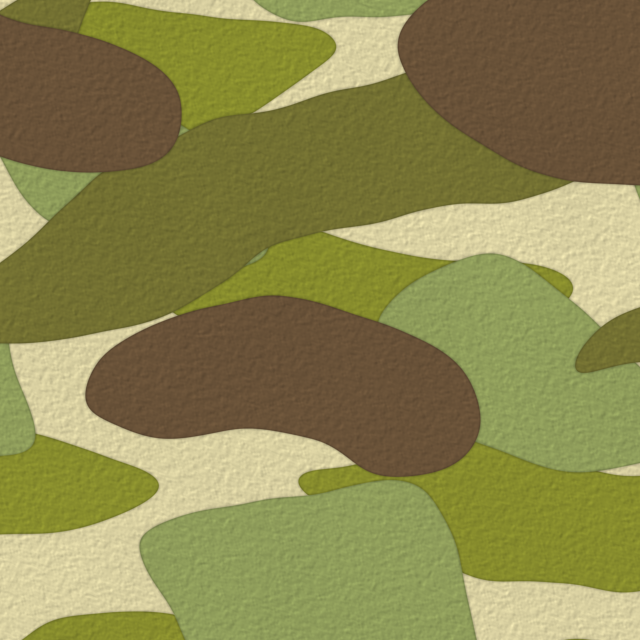
Write a WebGL 1 fragment shader that draws this pattern.

```glsl
precision highp float;
uniform vec2 u_resolution;

const float TAU = 6.2831853;
const vec3 CREAM = vec3(0.850, 0.815, 0.630);
const vec3 LIME  = vec3(0.530, 0.550, 0.175);
const vec3 SAGE  = vec3(0.560, 0.615, 0.355);
const vec3 OLIVE = vec3(0.450, 0.440, 0.195);
const vec3 BROWN = vec3(0.410, 0.320, 0.220);

float hash(vec2 p) {
  vec3 q = fract(vec3(p.xyx) * 0.1031);
  q += dot(q, q.yzx + 33.33);
  return fract((q.x + q.y) * q.z);
}

// Value noise from -1 to 1 with smooth second derivatives
float noise(vec2 p) {
  vec2 cell = floor(p);
  vec2 f = fract(p);
  vec2 s = f * f * f * (f * (f * 6.0 - 15.0) + 10.0);
  float low = mix(hash(cell), hash(cell + vec2(1.0, 0.0)), s.x);
  float high = mix(hash(cell + vec2(0.0, 1.0)), hash(cell + 1.0), s.x);
  return 2.0 * mix(low, high, s.y) - 1.0;
}

vec2 rotate(vec2 p, float angle) {
  float c = cos(angle);
  float s = sin(angle);
  return vec2(c * p.x - s * p.y, s * p.x + c * p.y);
}

vec2 noise2(vec2 p) {
  return vec2(noise(p), noise(p + vec2(37.2, 71.7)));
}

// Broad bends plus smaller lobes and notches
vec2 warp(vec2 p, float seed) {
  vec2 q = rotate(p, 0.6 + seed) + seed * 13.7 + 20.0;
  return p + 0.065 * noise2(q * 3.1) + 0.020 * noise2(q * 7.3 + 9.0);
}

// Lattice of long blobs made by two crossing waves
float blobField(vec2 p, vec2 center, vec2 waveA, vec2 waveB, float seed) {
  vec2 q = warp(p, seed) - center;
  return cos(TAU * dot(waveA, q)) + cos(TAU * dot(waveB, q));
}

// Approximate signed distance to the blob outline, positive inside
float blobDistance(vec2 p, vec2 center, vec2 waveA, vec2 waveB,
                   float threshold, float seed) {
  vec2 e = vec2(0.002, 0.0);
  float f = blobField(p, center, waveA, waveB, seed);
  float fx = blobField(p + e.xy, center, waveA, waveB, seed);
  float fy = blobField(p + e.yx, center, waveA, waveB, seed);
  float slope = length(vec2(fx - f, fy - f)) / e.x;
  return (f - threshold) / max(slope, 1.5);
}

// Lay one colour over another with a crisp, faintly pressed edge
vec3 paint(vec3 under, vec3 over, float d, float softness) {
  float cover = smoothstep(-softness, softness, d);
  float crease = exp(-d * d / 0.000005);
  return mix(under, over, cover) * (1.0 - 0.16 * crease);
}

float grainHeight(vec2 p) {
  vec2 q = rotate(p, 0.5);
  vec2 bent = q + 0.003 * noise2(q * 60.0);
  return noise(bent * vec2(125.0, 165.0)) + 0.45 * noise(q * 290.0 + 5.0);
}

// Fine leather relief lit from the upper left
float grainLight(vec2 p) {
  vec2 toLight = vec2(-0.0014, 0.0014);
  return grainHeight(p - toLight) - grainHeight(p + toLight);
}

void main() {
  vec2 p = gl_FragCoord.xy / u_resolution.y;
  float softness = max(0.0013, 0.75 / u_resolution.y);

  // Stacked colour patches, lowest first
  float lime = blobDistance(p, vec2(0.52, 0.57), vec2(0.0, 3.0),
                            vec2(1.0, 1.0), 0.46, 1.0);
  float sage = blobDistance(p, vec2(0.15, 0.75), vec2(1.0, -1.0),
                            vec2(1.0, 2.0), 0.40, 2.0);
  float olive = blobDistance(p, vec2(0.55, 0.72), vec2(0.0, 1.0),
                             vec2(-1.0, 2.0), 0.69, 3.0);
  float brown = blobDistance(p, vec2(0.46, 0.38), vec2(0.0, 2.0),
                             vec2(1.0, 1.0), 0.80, 4.0);
  vec3 color = paint(CREAM, LIME, lime, softness);
  color = paint(color, SAGE, sage, softness);
  color = paint(color, OLIVE, olive, softness);
  color = paint(color, BROWN, brown, softness);

  // Surface grain and a slight uneven tone
  color *= 1.0 + 0.065 * grainLight(p) + 0.012 * noise(p * 9.0 + 50.0);
  gl_FragColor = vec4(clamp(color, 0.0, 1.0), 1.0);
}
```
